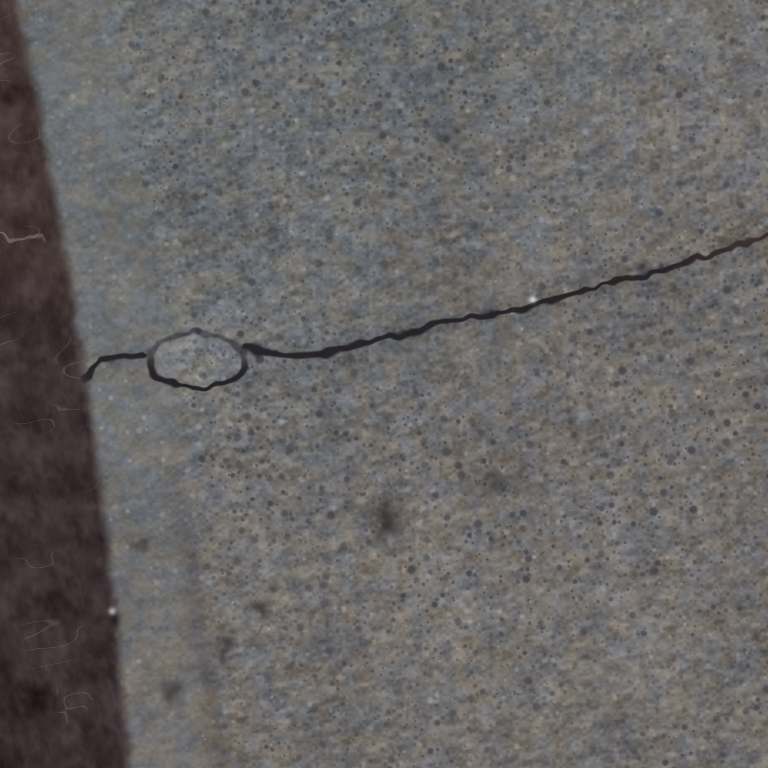
Give the GLSL for this texture, as a WebGL 1 fragment shader.

```glsl
precision highp float;
// Weathered speckled concrete slab with a wandering crack, bordered by dark soil.
uniform vec2 u_resolution;

float hash(vec2 p) {
  return fract(sin(dot(p, vec2(127.1, 311.7))) * 43758.545);
}

float noise(vec2 p) {
  vec2 i = floor(p), f = fract(p);
  f = f * f * (3.0 - 2.0 * f);
  return mix(mix(hash(i), hash(i + vec2(1, 0)), f.x),
             mix(hash(i + vec2(0, 1)), hash(i + vec2(1, 1)), f.x), f.y);
}

float fbm(vec2 p) {
  float sum = 0.0, amp = 0.5;
  for (int i = 0; i < 4; i++) {
    sum += amp * noise(p);
    p = mat2(1.6, 1.2, -1.2, 1.6) * p + 3.7;
    amp *= 0.5;
  }
  return sum;
}

float segment(vec2 p, vec2 a, vec2 b) {
  vec2 d = b - a;
  return length(p - a - d * clamp(dot(p - a, d) / dot(d, d), 0.0, 1.0));
}

// Soft round blot, 1 at its centre
float blot(vec2 p, vec2 c, vec2 r) {
  vec2 d = (p - c) / r;
  return exp(-dot(d, d));
}

// Jittered dots of random size, one per cell at most
float speckles(vec2 p, float scale, float density) {
  vec2 q = p * scale, cell = floor(q);
  float cover = 0.0;
  for (int y = -1; y <= 1; y++) {
    for (int x = -1; x <= 1; x++) {
      vec2 id = cell + vec2(x, y);
      vec2 c = id + vec2(hash(id + 5.3), hash(id + 17.9));
      float r = mix(0.16, 0.42, hash(id + 31.1));
      float dotMask = 1.0 - smoothstep(r * 0.4, r * 1.25, length(q - c));
      cover = max(cover, dotMask * step(hash(id + 2.7), density) * (0.4 + 0.6 * hash(id + 8.2)));
    }
  }
  return cover;
}

// Distance to the main crack, left stub to right border
float crackDistance(vec2 p) {
  float d = segment(p, vec2(0.111, 0.505), vec2(0.130, 0.529));
  d = min(d, segment(p, vec2(0.130, 0.529), vec2(0.185, 0.538)));
  d = min(d, segment(p, vec2(0.320, 0.547), vec2(0.371, 0.536)));
  d = min(d, segment(p, vec2(0.371, 0.536), vec2(0.423, 0.540)));
  d = min(d, segment(p, vec2(0.423, 0.540), vec2(0.475, 0.555)));
  d = min(d, segment(p, vec2(0.475, 0.555), vec2(0.534, 0.566)));
  d = min(d, segment(p, vec2(0.534, 0.566), vec2(0.586, 0.585)));
  d = min(d, segment(p, vec2(0.586, 0.585), vec2(0.685, 0.597)));
  d = min(d, segment(p, vec2(0.685, 0.597), vec2(0.781, 0.629)));
  d = min(d, segment(p, vec2(0.781, 0.629), vec2(0.859, 0.647)));
  return min(d, segment(p, vec2(0.859, 0.647), vec2(1.01, 0.696)));
}

void main() {
  vec2 p = gl_FragCoord.xy / u_resolution;
  vec2 tilted = mat2(0.97, -0.24, 0.24, 0.97) * p;
  vec2 wobble = vec2(noise(p * 75.0), noise(p * 75.0 + 40.0)) - 0.5;
  float edge = 0.167 - 0.081 * p.y - 0.066 * p.y * p.y + 0.012 * (fbm(p * 35.0) - 0.47);
  float seam = 0.302 - 0.155 * p.y + 0.014 * (fbm(p * 25.0) - 0.47);
  float rough = smoothstep(-0.015, 0.02, p.x - seam);

  // Concrete: broad tone, tilted grain and fine grit
  vec3 concrete = mix(vec3(0.425, 0.432, 0.435), vec3(0.445, 0.432, 0.422), smoothstep(0.0, 0.9, p.x + 0.5 - p.y));
  concrete += 0.09 * (fbm(p * 7.0) - 0.47);
  float grain = 0.21 * (fbm(tilted * vec2(65.0, 120.0)) - 0.47) + 0.09 * (noise(p * 230.0) - 0.5);
  concrete += grain * mix(0.6, 1.0, rough);
  concrete += vec3(0.03, 0.008, -0.025) * (noise(p * 55.0) - 0.5) * 1.6;

  // Dark aggregate and pale chips
  float patches = 0.5 + 0.8 * noise(p * 9.0 + 3.0);
  float pits = max(speckles(p, 62.0, 0.22), 0.75 * speckles(p + 0.37, 115.0, 0.3));
  concrete = mix(concrete, vec3(0.23, 0.23, 0.26), clamp(pits * patches, 0.0, 1.0) * mix(0.18, 0.72, rough));
  concrete += 0.09 * speckles(p + 0.71, 85.0, 0.12);

  // Brownish seam between the smooth border strip and the slab
  float seamShade = exp(-pow((p.x - seam + 0.012) / 0.018, 2.0)) * (1.0 - smoothstep(0.25, 0.5, p.y));
  concrete -= vec3(0.055, 0.065, 0.065) * seamShade;

  // Stains and a faint scratch
  vec2 s = p + 0.016 * wobble;
  float stain = blot(s, vec2(0.504, 0.323), vec2(0.022, 0.026));
  stain = max(stain, 0.8 * blot(s, vec2(0.224, 0.099), vec2(0.012, 0.020)));
  stain = max(stain, 0.7 * blot(s, vec2(0.182, 0.290), vec2(0.010)));
  stain = max(stain, 0.85 * blot(s, vec2(0.293, 0.160), vec2(0.011, 0.022)));
  stain = max(stain, 0.75 * blot(s, vec2(0.339, 0.208), vec2(0.013, 0.010)));
  stain = max(stain, 0.5 * blot(s, vec2(0.645, 0.378), vec2(0.028, 0.022)) * noise(p * 90.0) * 1.6);
  concrete = mix(concrete, vec3(0.20, 0.18, 0.17), 0.8 * stain);
  concrete += 0.12 * blot(p, vec2(0.507, 0.300), vec2(0.008));
  float scratch = segment(s, vec2(0.27, 0.405), vec2(0.47, 0.447));
  concrete -= 0.07 * (1.0 - smoothstep(0.001, 0.005, scratch)) * noise(p * 20.0);

  // Crack and the loose oval chip it runs around
  vec2 w = p + 0.008 * wobble;
  float crack = crackDistance(w);
  float width = 0.0022 + 0.0022 * noise(p * 28.0) + 0.003 * blot(p, vec2(0.34, 0.543), vec2(0.025));
  vec2 chip = (w - vec2(0.256, 0.531)) / vec2(0.063, 0.036);
  float rim = abs(length(chip) - 1.0) * 0.042;
  float rimDark = mix(0.45, 0.95, smoothstep(0.3, -0.4, chip.y));
  concrete -= 0.05 * exp(-crack / 0.009);
  concrete += 0.03 * (1.0 - smoothstep(0.7, 1.0, length(chip)));
  vec3 crackColor = mix(vec3(0.13, 0.12, 0.14), vec3(0.23, 0.18, 0.17), smoothstep(0.85, 1.0, p.x));
  concrete = mix(concrete, crackColor, 0.92 * (1.0 - smoothstep(width * 0.5, width * 1.5, crack)));
  concrete = mix(concrete, crackColor, rimDark * (1.0 - smoothstep(0.0015, 0.005, rim)));

  // Soil: mottled clods with pale fibres
  vec3 soil = mix(vec3(0.225, 0.185, 0.190), vec3(0.265, 0.215, 0.205), smoothstep(0.35, 0.9, p.y));
  soil += 0.15 * (fbm(p * 24.0) - 0.47) + 0.12 * (fbm(tilted * vec2(110.0, 70.0)) - 0.47);
  float fibre = abs(noise(tilted * vec2(26.0, 48.0) + 9.0) - 0.5);
  soil += vec3(0.09, 0.08, 0.07) * (1.0 - smoothstep(0.0, 0.035, fibre)) * smoothstep(0.55, 0.8, noise(p * 22.0));
  soil += 0.16 * (1.0 - smoothstep(0.001, 0.004, segment(s, vec2(0.0, 0.694), vec2(0.058, 0.690))));
  soil -= 0.10 * blot(s, vec2(0.052, 0.095), vec2(0.025, 0.020));
  soil -= 0.09 * blot(s, vec2(0.02, 0.88), vec2(0.03, 0.018));

  vec3 color = mix(soil, concrete, smoothstep(-0.009, 0.012, p.x - edge));
  color = mix(color, vec3(0.10, 0.09, 0.10), 0.8 * blot(p, vec2(0.149, 0.193), vec2(0.006, 0.010)));
  color += 0.45 * (blot(p, vec2(0.146, 0.204), vec2(0.005)) + 0.8 * blot(p, vec2(0.694, 0.610), vec2(0.005)));
  gl_FragColor = vec4(clamp(color, 0.0, 1.0), 1.0);
}
```
